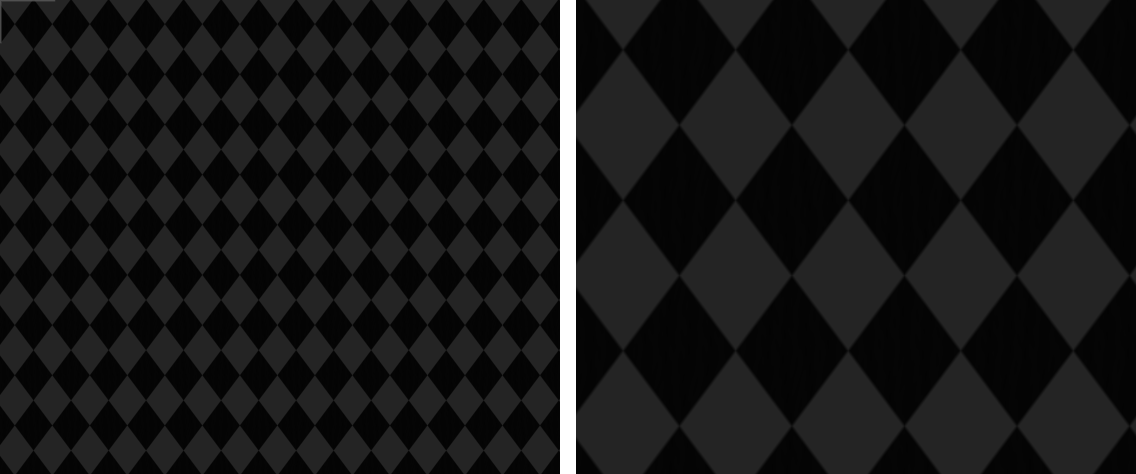
Left: the whole. Right: its middle third, enlarged.
Write a Shadertoy shader that draws this pattern.

```glsl
#define REPEATS vec2(14.927, 9.449)
#define FIRST_CENTER vec2(0.0599, 0.0509)
#define LIGHT_GREY vec3(0.141)
#define DARK_GREY vec3(0.017)
#define EDGE_SOFTNESS 0.025
#define STREAK_STRENGTH 0.004
#define HAIRLINE_GREY vec3(0.36)
#define HAIRLINE_REACH vec2(0.1, 0.093)
#define HAIRLINE_WIDTH 0.0016

// Signed diamond distance in cell units, negative inside
float diamond(vec2 cell) {
    return abs(cell.x) + abs(cell.y) - 0.5;
}

// Fine vertical streaks from layered sines, about -1 to 1
float streaks(vec2 p) {
    float wobble = sin(p.y * 57.0 + 3.0 * sin(p.x * 41.0));
    float coarse = sin(p.x * 530.0 + wobble);
    float fine = sin(p.x * 1130.0 + 2.0 * sin(p.y * 83.0));
    return 0.5 * (coarse + fine * sin(p.y * 190.0 + p.x * 310.0));
}

void mainImage(out vec4 fragColor, in vec2 fragCoord) {
    // Canvas fractions measured from the top left
    vec2 p = fragCoord / iResolution.xy;
    p.y = 1.0 - p.y;

    // Touching dark diamonds; the gaps form the light ones
    vec2 cell = fract((p - FIRST_CENTER) * REPEATS + 0.5) - 0.5;
    float pixel = length(REPEATS / iResolution.xy);
    float blur = max(EDGE_SOFTNESS, 0.75 * pixel);
    float dark = 1.0 - smoothstep(-blur, blur, diamond(cell));

    vec3 darkCloth = DARK_GREY + STREAK_STRENGTH * streaks(p);
    vec3 color = mix(LIGHT_GREY, darkCloth, dark);

    // Pale worn hairline along the top left corner
    vec2 edge = 1.0 - smoothstep(vec2(0.0), 2.0 / iResolution.xy, p - HAIRLINE_WIDTH * 0.5);
    vec2 reach = 1.0 - smoothstep(HAIRLINE_REACH * 0.97, HAIRLINE_REACH, p);
    float hairline = max(edge.y * reach.x, edge.x * reach.y);
    color = mix(color, HAIRLINE_GREY, hairline * 0.8);

    fragColor = vec4(color, 1.0);
}
```
